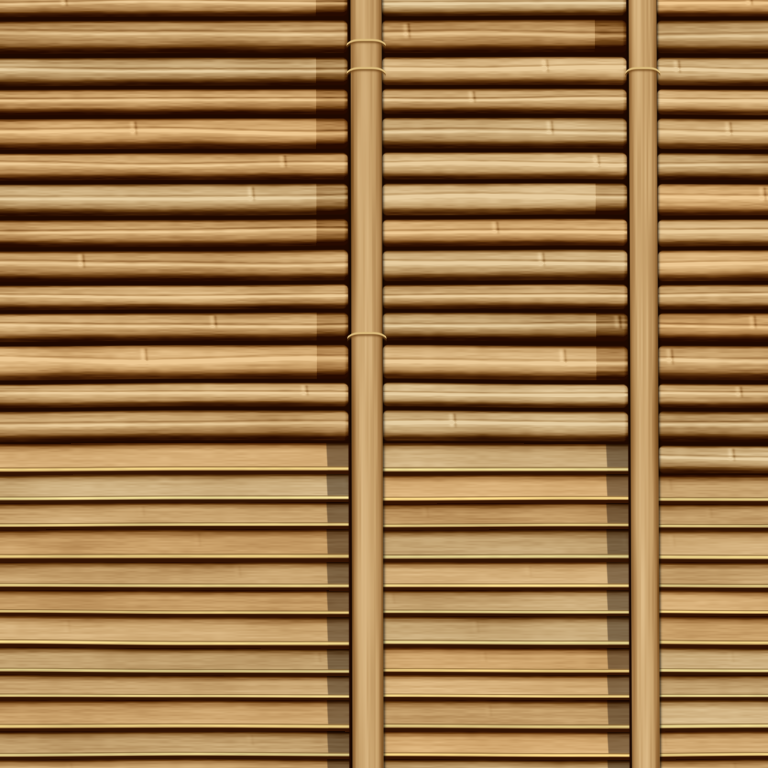
This texture is drawn by a Shadertoy shader. Its source:

```glsl
const float ROD_COUNT = 13.0;     // whole round rods above the flat slats
const float ROD_TOP = 0.0273;     // depth of the first gap from the top
const float ROD_PITCH = 0.0424;
const float SLAT_PITCH = 0.0374;
const float ROW_JITTER = 0.22;
const float BOW = 0.003;
const float CORNER = 0.007;
const float SHADE_WIDTH = 0.029;  // cast shadow at the slat ends
const float TIE_WIDTH = 0.0022;
const vec2 POST_X = vec2(0.4766, 0.8366);
const vec2 POST_LEAN = vec2(0.0026, 0.0045);
const vec2 POST_HALF = vec2(0.0203, 0.0182);
const vec2 TIES[4] = vec2[4](vec2(0.0, 0.052), vec2(0.0, 0.0885),
                             vec2(0.0, 0.4336), vec2(1.0, 0.0885));
const vec3 SHADOW = vec3(0.15, 0.04, 0.00);
const vec3 UMBER = vec3(0.28, 0.13, 0.02);
const vec3 BROWN = vec3(0.44, 0.27, 0.09);
const vec3 TAN = vec3(0.64, 0.47, 0.27);
const vec3 STRAW = vec3(0.79, 0.64, 0.43);
const vec3 PALE = vec3(0.90, 0.77, 0.57);
const vec3 GOLD = vec3(0.96, 0.86, 0.56);

float hash(vec2 p) {
    return fract(sin(dot(p, vec2(127.1, 311.7))) * 43758.5453);
}

float noise(vec2 p) {
    vec2 i = floor(p), f = fract(p);
    f = f * f * (3.0 - 2.0 * f);
    return mix(mix(hash(i), hash(i + vec2(1, 0)), f.x),
               mix(hash(i + vec2(0, 1)), hash(i + 1.0), f.x), f.y);
}

float bell(float x, float width) {
    return exp(-x * x / (width * width));
}

// Tone 0..5 runs from deep shadow to pale bamboo
vec3 bamboo(float tone) {
    vec3 c = mix(SHADOW, UMBER, clamp(tone, 0.0, 1.0));
    c = mix(c, BROWN, clamp(tone - 1.0, 0.0, 1.0));
    c = mix(c, TAN, clamp(tone - 2.0, 0.0, 1.0));
    c = mix(c, STRAW, clamp(tone - 3.0, 0.0, 1.0));
    return mix(c, PALE, clamp(tone - 4.0, 0.0, 1.2));
}

float rowEdge(float row) {
    float r = row + ROW_JITTER * (hash(vec2(row, 3.0)) - 0.5);
    return ROD_TOP + ROD_PITCH * min(r, ROD_COUNT) + SLAT_PITCH * max(r - ROD_COUNT, 0.0);
}

float rowAt(float depth) {
    float d = depth - ROD_TOP;
    float row = floor(min(d / ROD_PITCH, ROD_COUNT)
                      + max((d - ROD_COUNT * ROD_PITCH) / SLAT_PITCH, 0.0));
    if (depth < rowEdge(row)) return row - 1.0;
    return depth >= rowEdge(row + 1.0) ? row + 1.0 : row;
}

// v runs from the top of a row to its bottom
float rodTone(float v, float crease) {
    float tone = mix(3.8, 4.4, smoothstep(0.12, 0.36, v));
    tone -= 2.3 * (1.0 - smoothstep(0.05, 0.17, v));
    tone += 0.9 * bell(v - crease, 0.045) - 0.9 * bell(v - crease + 0.085, 0.035);
    return tone - 0.9 * smoothstep(crease, 0.68, v) - 3.1 * smoothstep(0.64, 0.9, v);
}

void mainImage(out vec4 fragColor, in vec2 fragCoord) {
    vec2 p = fragCoord / iResolution.xy;
    p.y = 1.0 - p.y;
    float px = 1.0 / iResolution.y;
    vec2 post = POST_X + POST_LEAN * p.y;

    // Column between posts
    float column = step(post.x, p.x) + step(post.y, p.x);
    float left = column < 0.5 ? -0.1 : (column < 1.5 ? post.x + POST_HALF.x : post.y + POST_HALF.y);
    float right = column < 0.5 ? post.x - POST_HALF.x - 0.004
                : (column < 1.5 ? post.y - POST_HALF.y - 0.003 : 1.1);

    // Row, bowed slightly along its length
    float depth = p.y + BOW * (noise(vec2(p.x * 4.0 + column * 9.0, p.y * 6.0)) - 0.5);
    float row = rowAt(depth);
    float top = rowEdge(row), height = rowEdge(row + 1.0) - top;
    float v = (depth - top) / height;
    vec2 id = vec2(row, column);
    bool isSlat = row >= ROD_COUNT + step(1.5, column);

    // Grain, stain and knots
    float wear = 0.55 * (noise(vec2(p.x * 9.0, p.y * 330.0) + id * 7.0) - 0.5)
               + 0.45 * (noise(vec2(p.x * 70.0, p.y * 512.0)) - 0.5)
               + 0.7 * (noise(vec2(p.x * 11.0, row * 5.0 + v)) - 0.5)
               + 0.8 * (hash(id + 4.0) - 0.5);
    float knotX = mix(max(left, 0.0), min(right, 1.0), hash(id + 11.0));
    float knot = step(0.4, hash(id + 23.0)) * smoothstep(0.1, 0.2, v) * smoothstep(0.6, 0.45, v);
    float offset = p.x - knotX - 0.004 * (v - 0.4);
    float ring = 0.8 * bell(offset, 0.003) - 1.0 * bell(offset - 0.005, 0.002);
    wear += (isSlat ? 0.15 : 0.8) * knot * ring;

    vec3 color;
    if (!isSlat) {
        float crease = 0.45 + 0.14 * (noise(vec2(p.x * 5.0, row * 3.7 + column)) - 0.5);
        vec2 halfSize = vec2(right - left, height * 0.87) * 0.5;
        vec2 center = vec2((left + right) * 0.5, top + height * 0.5);
        vec2 q = abs(vec2(p.x, depth) - center) - halfSize + CORNER;
        float d = length(max(q, 0.0)) + min(max(q.x, q.y), 0.0) - CORNER;
        float cap = 0.9 * step(0.6, hash(id + 31.0)) * smoothstep(0.042, 0.040, right - p.x);
        cap += 1.1 * smoothstep(0.006, 0.0, right - p.x);
        color = bamboo(rodTone(v, crease) + wear - cap);
        color = mix(color, SHADOW * 0.8, smoothstep(-px, px, d));
    } else {
        float shade = smoothstep(-px, px, p.x - right + SHADE_WIDTH - 0.002 * v);
        float tone = 3.85 + 0.5 * v + 0.8 * wear;
        tone -= 1.1 * (1.0 - smoothstep(0.1, 0.3, v)) + 2.4 * (1.0 - smoothstep(0.0, 0.13, v));
        color = bamboo(tone);
        color = mix(color, color * vec3(0.62, 0.60, 0.59), shade);
        color = mix(color, bamboo(1.5), smoothstep(0.73, 0.79, v) * 0.75);
        color = mix(color, GOLD * (0.97 + 0.12 * wear), bell(v - 0.835, 0.055));
        color = mix(color, bamboo(0.4), smoothstep(0.875, 0.93, v));
        color = mix(color, SHADOW, smoothstep(-px, px, p.x - right));
    }
    // Warm or greenish cast of each cane
    color *= 1.0 + 0.1 * (hash(id + 41.0) - 0.5) * vec3(0.4, -0.3, -1.2);

    // Posts with upright fibres
    for (int i = 0; i < 2; i++) {
        float x = (p.x - post[i]) / POST_HALF[i];
        float fibre = noise(vec2(p.x * 420.0, p.y * 9.0)) + noise(vec2(p.x * 190.0, p.y * 4.0)) - 1.0;
        float tone = 3.75 + 0.5 * bell(x + 0.2, 0.5) + 0.6 * fibre - 1.2 * smoothstep(0.5, 1.0, abs(x));
        color *= 1.0 - 0.55 * bell(max(abs(x) - 1.0, 0.0), 0.13);
        color = mix(color, bamboo(tone), smoothstep(px, -px, (abs(x) - 1.0) * POST_HALF[i]));
    }

    // Cord ties arched over the posts
    for (int i = 0; i < 4; i++) {
        int k = int(TIES[i].x);
        float x = (p.x - post[k]) / POST_HALF[k];
        float y = p.y - TIES[i].y - 0.0025 * x * x * x * x;
        float span = smoothstep(1.3, 1.2, abs(x));
        color = mix(color, BROWN, 0.7 * span * bell(y - TIE_WIDTH, TIE_WIDTH));
        color = mix(color, mix(STRAW, GOLD, 0.5), span * smoothstep(px, -px, abs(y) - TIE_WIDTH * 0.6));
    }
    fragColor = vec4(color, 1.0);
}
```
